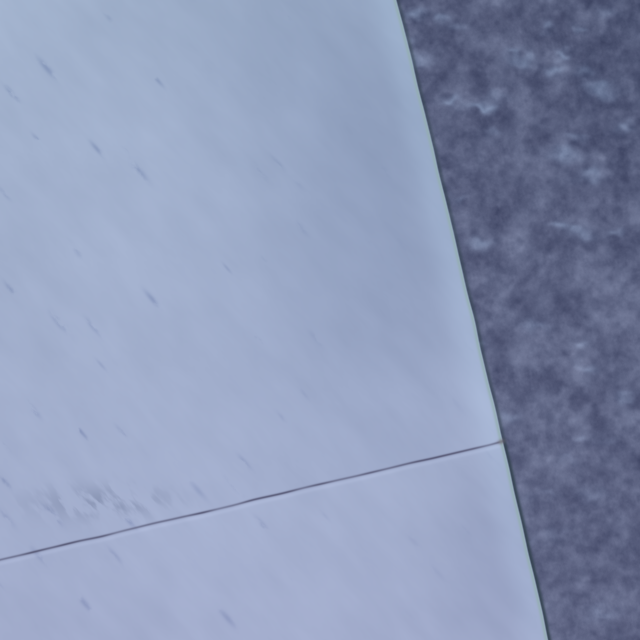
Reproduce this texture procedurally as a three.js fragment shader.

```glsl
// Pale marble slabs with a slanted joint, beside a strip of dark speckled stone.
// Two signed line distances lay out the parts; value noise and scattered
// ellipses on a hashed grid add clouding, veins and flecks.

varying vec2 vUv;

float hash(vec2 p) {
  return fract(sin(dot(p, vec2(127.1, 311.7))) * 43758.5453);
}

float noise(vec2 p) {
  vec2 i = floor(p);
  vec2 f = fract(p);
  f = f * f * (3.0 - 2.0 * f);
  float low = mix(hash(i), hash(i + vec2(1.0, 0.0)), f.x);
  float high = mix(hash(i + vec2(0.0, 1.0)), hash(i + vec2(1.0, 1.0)), f.x);
  return mix(low, high, f.y);
}

float fbm(vec2 p) {
  float sum = 0.0;
  float gain = 0.5;
  for (int i = 0; i < 4; i++) {
    sum += gain * noise(p);
    p = mat2(0.8, 0.6, -0.6, 0.8) * p * 2.03 + 7.3;
    gain *= 0.5;
  }
  return sum / 0.9375;
}

vec2 rotate(vec2 p, float angle) {
  float c = cos(angle);
  float s = sin(angle);
  return vec2(c * p.x + s * p.y, c * p.y - s * p.x);
}

// Soft elliptical spot, 1 at its centre
float spot(vec2 p, vec2 centre, vec2 radius) {
  vec2 d = (p - centre) / radius;
  return exp(-dot(d, d));
}

// Randomly kept spots, one candidate per unit cell
float scatter(vec2 p, vec2 radius, float density, float seed) {
  vec2 home = floor(p);
  float sum = 0.0;
  for (int y = -1; y <= 1; y++) {
    for (int x = -1; x <= 1; x++) {
      vec2 cell = home + vec2(float(x), float(y));
      vec2 jitter = vec2(hash(cell + seed), hash(cell + seed + 19.7));
      float pick = hash(cell + seed + 41.3);
      float kept = step(pick, density) * (0.4 + 0.6 * jitter.x);
      sum += kept * spot(p, cell + jitter, radius * (0.6 + 0.6 * jitter.y));
    }
  }
  return min(sum, 1.0);
}

// Signed distance to the slab edge, positive over the dark stone
float edgeDistance(vec2 p) {
  float bow = 0.010 * p.y * (1.0 - p.y);
  float waver = 0.0016 * (noise(vec2(p.y * 22.0, 3.0)) - 0.5);
  return (p.x - (0.857 - 0.237 * p.y + bow + waver)) * 0.973;
}

// Signed distance to the joint, positive above it
float jointDistance(vec2 p) {
  float waver = 0.0015 * (noise(vec2(p.x * 25.0, 8.0)) - 0.5);
  return (p.y - (0.125 + 0.236 * p.x + waver)) * 0.973;
}

vec3 marble(vec2 p, float edge, float joint) {
  vec3 color = mix(vec3(0.645, 0.685, 0.810), vec3(0.630, 0.695, 0.800), p.y);
  float upper = smoothstep(-0.002, 0.002, joint);
  // Broad shading
  float shade = spot(p, vec2(0.62, 0.64), vec2(0.24, 0.36));
  shade += 0.5 * spot(p, vec2(0.50, 0.95), vec2(0.24, 0.22));
  color -= vec3(0.060, 0.058, 0.050) * shade * upper;
  float lowerShade = spot(p, vec2(0.80, 0.13), vec2(0.12, 0.20));
  color -= vec3(0.055, 0.055, 0.050) * lowerShade * (1.0 - upper);
  color += vec3(0.030, 0.040, 0.038) * smoothstep(-0.060, -0.012, edge);
  // Clouds and diagonal grain
  vec2 grain = rotate(p, -0.85);
  color += 0.045 * (fbm(p * 5.0) - 0.5);
  color += 0.030 * (fbm(grain * vec2(14.0, 42.0)) - 0.5);
  // Short veins, strongest toward the left
  float veins = scatter(grain * vec2(13.0, 20.0), vec2(0.22, 0.08), 0.32, 5.0);
  veins *= smoothstep(0.35, 0.65, fbm(grain * vec2(45.0, 80.0)));
  float reach = 1.0 - 0.8 * smoothstep(0.25, 0.60, p.x);
  color -= vec3(0.100, 0.095, 0.070) * veins * reach;
  float cluster = spot(p, vec2(0.16, 0.215), vec2(0.10, 0.025));
  cluster *= smoothstep(0.45, 0.70, fbm(grain * vec2(22.0, 60.0)));
  return color - 0.10 * cluster;
}

vec3 darkStone(vec2 p) {
  vec3 color = mix(vec3(0.375, 0.400, 0.520), vec3(0.345, 0.375, 0.490), p.y);
  float mottle = fbm(p * 32.0) - 0.5;
  float grit = fbm(p * 85.0 + 11.0) - 0.5;
  color += vec3(0.19, 0.20, 0.20) * mottle + 0.13 * grit;
  // Pale flecks with ragged outlines
  vec2 ragged = p + 0.014 * (vec2(noise(p * 70.0), noise(p * 70.0 + 31.0)) - 0.5);
  float flecks = scatter(ragged * vec2(17.0, 22.0), vec2(0.30, 0.20), 0.38, 2.0);
  flecks *= mix(0.35, 1.0, smoothstep(0.15, 0.50, p.y));
  flecks += spot(ragged, vec2(0.882, 0.758), vec2(0.026, 0.011));
  flecks += 0.7 * spot(ragged, vec2(0.745, 0.837), vec2(0.022, 0.008));
  color += vec3(0.130, 0.155, 0.160) * flecks;
  return color - 0.035 * spot(p, vec2(1.0, 0.92), vec2(0.12, 0.25));
}

void main() {
  vec2 p = vUv;
  float edge = edgeDistance(p);
  float joint = jointDistance(p);
  vec3 slab = marble(p, edge, joint);

  // Joint: uneven dark seam with a pale lower lip
  float seam = exp(-pow(joint / 0.0019, 2.0));
  float wear = 0.55 + 0.45 * noise(vec2(p.x * 38.0, 2.0));
  slab += 0.025 * exp(-pow((joint + 0.006) / 0.003, 2.0));
  slab = mix(slab, vec3(0.36, 0.37, 0.48), seam * wear);

  // Edge: greenish rim, then a narrow shadow on the stone
  float rim = exp(-pow((edge + 0.0025) / 0.0030, 2.0));
  slab = mix(slab, vec3(0.58, 0.68, 0.69), 0.75 * rim);
  vec3 stone = darkStone(p);
  float belowJoint = 1.0 - smoothstep(-0.01, 0.01, joint);
  float shadow = exp(-pow((edge - 0.002) / 0.0035, 2.0));
  stone = mix(stone, vec3(0.20, 0.26, 0.31), shadow * mix(0.55, 0.85, belowJoint));

  vec3 color = mix(slab, stone, smoothstep(-0.0016, 0.0016, edge));
  float corner = spot(vec2(edge, joint), vec2(-0.002, 0.0), vec2(0.006, 0.004));
  color = mix(color, vec3(0.43, 0.40, 0.44), 0.6 * corner);
  gl_FragColor = vec4(color, 1.0);
}
```
